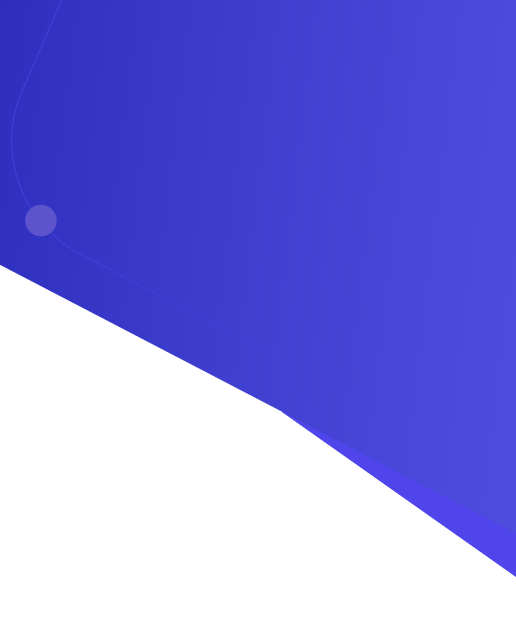
Give the GLSL for this background, as a Shadertoy shader.

```glsl
// Slanted indigo panel over white, with a violet wedge, a fading rounded outline and a pale dot.

// All lengths are in units of the canvas height, origin at the lower left.
const vec3 PAPER        = vec3(1.0);
const vec3 INDIGO_DARK  = vec3(0.176, 0.180, 0.742);
const vec3 INDIGO_LIGHT = vec3(0.304, 0.298, 0.872);
const vec3 VIOLET       = vec3(0.310, 0.270, 0.920);
const vec3 DOT_COLOR    = vec3(0.365, 0.330, 0.805);

// Lower edges of the panel and of the wedge
const vec2 PANEL_LEFT  = vec2(0.0, 0.5862);
const vec2 PANEL_RIGHT = vec2(0.8047, 0.1671);
const vec2 WEDGE_LEFT  = vec2(0.4400, 0.3565);
const vec2 WEDGE_RIGHT = vec2(0.8047, 0.0995);

// Gradient: direction, length and easing
const vec2  GRADIENT_AXIS   = vec2(1.0, -0.12);
const float GRADIENT_LENGTH = 0.87;
const float GRADIENT_EASE   = 0.85;

// Outline: corner circle and the directions of its two straight arms
const vec2  CORNER_CENTER  = vec2(0.2167, 0.7794);
const float CORNER_RADIUS  = 0.1984;
const vec2  UPPER_ARM      = vec2(0.399, 0.917);
const vec2  LOWER_ARM      = vec2(0.886, -0.463);
const float LINE_HALF      = 0.0006;
const float LINE_OPACITY   = 0.85;
const float LINE_FADE_END  = 0.49;

const vec2  DOT_CENTER = vec2(0.0640, 0.6554);
const float DOT_RADIUS = 0.0246;

// Signed distance to the line through a and b, positive above it when a is left of b
float aboveLine(vec2 p, vec2 a, vec2 b) {
    vec2 along = normalize(b - a);
    return dot(p - a, vec2(-along.y, along.x));
}

// Signed distance to two arms joined by a circular arc
float roundedCorner(vec2 p) {
    vec2 q = p - CORNER_CENTER;
    float d = length(q);
    if (dot(q, UPPER_ARM) > 0.0) {
        d = dot(q, vec2(-UPPER_ARM.y, UPPER_ARM.x));
    } else if (dot(q, LOWER_ARM) > 0.0) {
        d = dot(q, vec2(LOWER_ARM.y, -LOWER_ARM.x));
    }
    return d - CORNER_RADIUS;
}

// Antialiased coverage where the distance is negative
float coverage(float d, float pixel) {
    return clamp(0.5 - d / pixel, 0.0, 1.0);
}

void mainImage(out vec4 fragColor, in vec2 fragCoord) {
    float pixel = 1.0 / iResolution.y;
    vec2 p = fragCoord * pixel;

    // Panel gradient, measured from the top left corner
    float t = dot(p - vec2(0.0, 1.0), GRADIENT_AXIS) / GRADIENT_LENGTH;
    t = pow(clamp(t, 0.0, 1.0), GRADIENT_EASE);
    vec3 panelColor = mix(INDIGO_DARK, INDIGO_LIGHT, t);

    // Outline, fading towards the right
    float line = coverage(abs(roundedCorner(p)) - LINE_HALF, pixel);
    float fade = LINE_OPACITY * clamp(1.0 - p.x / LINE_FADE_END, 0.0, 1.0);
    panelColor = mix(panelColor, VIOLET, line * fade);

    // Dot
    float dotMask = coverage(length(p - DOT_CENTER) - DOT_RADIUS, pixel);
    panelColor = mix(panelColor, DOT_COLOR, dotMask);

    // Layers: paper, wedge, panel
    float wedge = coverage(-aboveLine(p, WEDGE_LEFT, WEDGE_RIGHT), pixel)
                * step(WEDGE_LEFT.x, p.x);
    float panel = coverage(-aboveLine(p, PANEL_LEFT, PANEL_RIGHT), pixel);
    vec3 color = mix(PAPER, VIOLET, wedge);
    color = mix(color, panelColor, panel);

    fragColor = vec4(color, 1.0);
}
```
